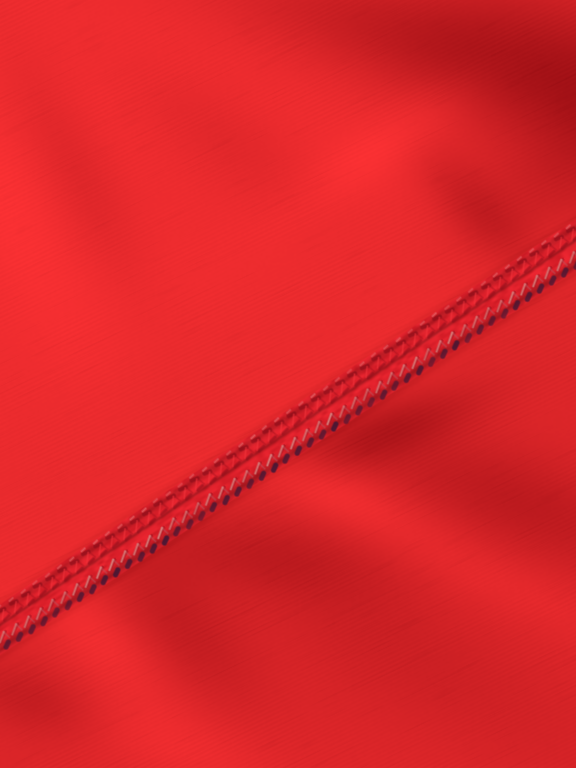
This texture is drawn by a WebGL 1 fragment shader. Its source:

```glsl
precision highp float;
uniform vec2 u_resolution;

float hash(vec2 p) {
  return fract(sin(dot(p, vec2(127.1, 311.7))) * 43758.5453);
}

float noise(vec2 p) {
  vec2 i = floor(p), f = fract(p);
  f = f * f * (3.0 - 2.0 * f);
  return mix(mix(hash(i), hash(i + vec2(1, 0)), f.x),
             mix(hash(i + vec2(0, 1)), hash(i + vec2(1, 1)), f.x), f.y);
}

// Soft elongated patch of light or shade
float fold(vec2 p, vec2 center, float angle, vec2 size) {
  float c = cos(angle), s = sin(angle);
  vec2 d = p - center;
  d = vec2(c * d.x + s * d.y, c * d.y - s * d.x) / size;
  return exp(-dot(d, d));
}

float thread(vec2 p, vec2 a, vec2 b, float radius) {
  vec2 d = b - a;
  float h = clamp(dot(p - a, d) / dot(d, d), 0.0, 1.0);
  float aa = 0.0009 + 0.7 / u_resolution.x;
  return 1.0 - smoothstep(radius - aa, radius + aa, length(p - a - d * h));
}

float line(float v, float at, float width) {
  float d = (v - at) / width;
  return exp(-d * d);
}

float clothLight(vec2 p, float v) {
  float above = 0.94;
  above -= 0.80 * fold(p, vec2(1.02, 1.20), -0.35, vec2(0.32, 0.15));
  above -= 0.42 * fold(p, vec2(0.66, 1.28), -0.3, vec2(0.34, 0.09));
  above -= 0.34 * fold(p, vec2(0.83, 0.97), -0.8, vec2(0.13, 0.05));
  above -= 0.40 * fold(p, vec2(0.98, 1.02), 0.5, vec2(0.20, 0.11));
  above -= 0.20 * fold(p, vec2(0.13, 1.04), -1.1, vec2(0.22, 0.06));
  above -= 0.16 * fold(p, vec2(0.38, 1.10), -0.6, vec2(0.22, 0.07));
  above -= 0.10 * fold(p, vec2(0.30, 0.62), 0.6, vec2(0.40, 0.14));
  above += 0.18 * fold(p, vec2(0.68, 1.09), 0.6, vec2(0.20, 0.05));
  above += 0.12 * fold(p, vec2(0.02, 0.95), -1.1, vec2(0.25, 0.08));

  float below = 0.72;
  below -= 0.44 * fold(p, vec2(0.69, 0.59), 0.35, vec2(0.17, 0.045));
  below -= 0.34 * fold(p, vec2(0.45, 0.37), -0.15, vec2(0.22, 0.07));
  below -= 0.34 * fold(p, vec2(0.32, 0.24), -0.8, vec2(0.18, 0.08));
  below -= 0.38 * fold(p, vec2(0.06, 0.12), -0.3, vec2(0.13, 0.06));
  below -= 0.44 * fold(p, vec2(0.90, 0.46), -0.35, vec2(0.30, 0.09));
  below -= 0.24 * fold(p, vec2(0.72, 0.20), -0.5, vec2(0.36, 0.12));
  below += 0.30 * fold(p, vec2(0.58, 0.48), -0.35, vec2(0.17, 0.05));
  below += 0.26 * fold(p, vec2(0.17, 0.23), -0.7, vec2(0.14, 0.06));
  below += 0.22 * fold(p, vec2(0.28, 0.05), -0.4, vec2(0.22, 0.07));
  below += 0.14 * fold(p, vec2(0.85, 0.33), -0.4, vec2(0.25, 0.05));
  return mix(below, above, smoothstep(-0.02, 0.02, v));
}

void main() {
  vec2 p = gl_FragCoord.xy / u_resolution.x;

  // Seam frame: x runs along the seam, y across it
  vec2 d = p - vec2(0.0, 0.2396);
  vec2 s = vec2(dot(d, vec2(0.8315, 0.5556)), dot(d, vec2(-0.5556, 0.8315)));
  float top = 0.037 + 0.003 * sin(3.1416 * p.x);

  // Cloth shading with fine ribs and faint broken streaks
  float light = clothLight(p, s.y);
  light += 0.06 * (noise(p * 5.0) - 0.5);
  vec2 rib = vec2(p.x * 0.9 + p.y * 0.43, p.y * 0.9 - p.x * 0.43);
  light += 0.04 * sin(rib.y * 900.0) * noise(rib * vec2(9.0, 30.0));
  light -= 0.06 * smoothstep(0.7, 1.0, noise(rib * vec2(16.0, 260.0)));
  light += 0.03 * (noise(p * 240.0) - 0.5);
  light -= 0.14 * line(s.y, top + 0.003, 0.006) + 0.18 * line(s.y, -0.039, 0.007);
  vec3 color = mix(vec3(0.65, 0.07, 0.09), vec3(0.955, 0.18, 0.19), light);

  // Raised seam band, its upper half stretched to the bowed edge
  s.y *= s.y > 0.0 ? 0.036 / top : 1.0;
  float band = smoothstep(0.038, 0.034, abs(s.y));
  vec3 bandColor = mix(vec3(0.76, 0.08, 0.12), vec3(0.93, 0.15, 0.19),
                       0.3 + 0.7 * noise(s * vec2(90.0, 200.0)));
  bandColor *= 1.0 - 0.16 * line(s.y, 0.026, 0.006) - 0.22 * line(s.y, 0.007, 0.003);
  bandColor *= 1.0 - 0.24 * line(s.y, -0.027, 0.007);
  color = mix(color, bandColor, band);

  // Stitches repeat along the seam
  float pitch = 0.0253;
  float along = (s.x - 0.009) / pitch;
  float id = floor(along);
  vec2 q = vec2((fract(along) - 0.5) * pitch, s.y);
  q.y += 0.003 * (hash(vec2(id, 1.0)) - 0.5);
  float wear = 0.6 + 0.4 * hash(vec2(id, 7.0));

  // Two rows of loops with dark gaps and a slanted web between them
  float hole = thread(q, vec2(-0.006, 0.027), vec2(0.005, 0.025), 0.0032);
  float gap = thread(q, vec2(-0.006, 0.009), vec2(0.005, 0.011), 0.0024);
  float web = thread(q, vec2(-0.008, 0.012), vec2(0.003, 0.024), 0.0013);
  float rung = thread(q, vec2(0.009, 0.012), vec2(0.006, 0.022), 0.0015);
  color = mix(color, vec3(0.53, 0.04, 0.09), 0.62 * hole);
  color = mix(color, vec3(0.55, 0.05, 0.10), 0.55 * gap);
  color = mix(color, vec3(0.64, 0.06, 0.11), 0.45 * rung);
  color = mix(color, vec3(0.95, 0.20, 0.23), 0.6 * web);
  float topLoop = thread(q, vec2(-0.005, 0.032), vec2(0.002, 0.033), 0.0016);
  color = mix(color, vec3(0.90, 0.42, 0.43), 0.7 * wear * topLoop);

  // Pale zigzag over navy knots on the lower edge
  float navy = thread(q, vec2(-0.004, -0.032), vec2(0.004, -0.027), 0.0044);
  color = mix(color, vec3(0.25, 0.09, 0.21), 0.88 * wear * navy);
  float shade = thread(q, vec2(-0.007, -0.019), vec2(0.010, -0.009), 0.0025);
  color = mix(color, vec3(0.55, 0.07, 0.12), 0.45 * shade);
  float leg = thread(q, vec2(0.007, -0.008), vec2(0.010, -0.021), 0.0014);
  color = mix(color, vec3(0.72, 0.34, 0.38), 0.5 * leg);
  float pale = thread(q, vec2(-0.008, -0.019), vec2(0.007, -0.008), 0.0018);
  color = mix(color, vec3(0.86, 0.54, 0.52), 0.85 * wear * pale);

  gl_FragColor = vec4(clamp(color, 0.0, 1.0), 1.0);
}
```
